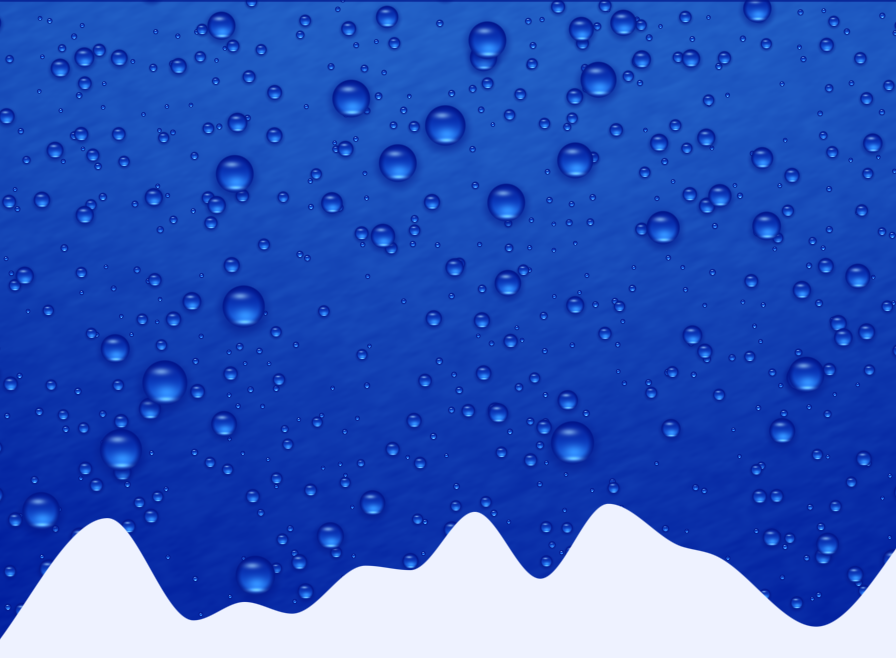
Give the GLSL for this texture, as a WebGL 2 fragment shader.

```glsl
#version 300 es
precision highp float;
// Water drops on a blue sheet above a pale, wavy lower edge.

uniform vec2 u_resolution;
out vec4 fragColor;

const vec2 CANVAS = vec2(100.0, 73.4);
const vec3 NAVY = vec3(0.005, 0.075, 0.53);
const vec3 PALE = vec3(0.933, 0.95, 1.0);

// Wave knots: x, height, slope
const vec3 KNOTS[14] = vec3[14](
  vec3(0, 2.1, 1.35), vec3(12, 15.6, 0), vec3(21.6, 4.2, 0), vec3(27.3, 6.25, 0),
  vec3(32.6, 4.95, 0), vec3(40.8, 10.3, 0), vec3(45.8, 9.8, 0), vec3(53, 16.3, 0),
  vec3(60.3, 8.85, 0), vec3(67.9, 17.2, 0), vec3(76.2, 12.4, -0.3),
  vec3(80.1, 11.3, -0.5), vec3(91.1, 3.5, 0), vec3(100, 12.2, 1.4));

// Largest drops: centre, radius
const vec3 LARGE_DROPS[16] = vec3[16](
  vec3(54.4, 68.9, 2.1), vec3(39.2, 62.4, 2.1), vec3(66.8, 64.5, 2), vec3(49.7, 59.4, 2.25),
  vec3(44.4, 55.2, 2.1), vec3(26.2, 54, 2.1), vec3(56.5, 50.8, 2.1), vec3(64.2, 55.5, 2),
  vec3(74, 48, 1.85), vec3(27.2, 39.2, 2.35), vec3(18.4, 30.7, 2.5), vec3(13.5, 23.2, 2.35),
  vec3(63.9, 24, 2.4), vec3(28.5, 9.2, 2.2), vec3(90, 31.6, 2), vec3(4.6, 16.4, 2.1));

vec4 hash4(vec2 cell) {
  vec4 q = fract(cell.xyxy * vec4(0.1031, 0.1030, 0.0973, 0.1099));
  q += dot(q, q.wzxy + 33.33);
  return fract((q.xxyz + q.yzzw) * q.zywx);
}

float noise(vec2 p) {
  vec2 i = floor(p), f = fract(p);
  f = f * f * (3.0 - 2.0 * f);
  return mix(mix(hash4(i).x, hash4(i + vec2(1, 0)).x, f.x),
             mix(hash4(i + vec2(0, 1)).x, hash4(i + 1.0).x, f.x), f.y);
}

// Soft elliptical spot of light
float spot(vec2 d, vec2 size) {
  d /= size;
  return exp(-dot(d, d));
}

// Lay one drop over the colour beneath it
vec3 addDrop(vec3 under, vec2 p, vec2 centre, float radius, float pixel) {
  vec2 d = (p - centre) / radius;
  float m = length(d);
  if (m > 1.8) return under;
  float shade = 1.0 - smoothstep(0.75, 1.5, length(d + vec2(0.0, 0.16)));
  under = mix(under, NAVY, 0.5 * shade);
  vec3 body = mix(vec3(0.07, 0.31, 0.82), vec3(0.02, 0.15, 0.65), smoothstep(-0.7, 0.7, d.y));
  body = mix(body, NAVY, 0.85 * smoothstep(0.65, 1.0, m));
  body += vec3(0.13, 0.27, 0.2) * spot(d - vec2(0.08, -0.42), vec2(0.5, 0.34));
  body += vec3(0.3, 0.38, 0.22) * spot(d - vec2(0.05, -0.74), vec2(0.4, 0.1));
  body += vec3(0.38, 0.42, 0.22) * spot(d - vec2(-0.16, 0.5), vec2(0.36, 0.15));
  float edge = pixel / radius;
  return mix(under, body, 1.0 - smoothstep(1.0 - edge, 1.0 + edge, m));
}

// One jittered grid of drops
vec3 scatter(vec3 color, vec2 p, float size, vec2 radii, float density, float seed, float pixel) {
  vec2 home = floor(p / size);
  for (int j = -1; j <= 1; j++)
    for (int i = -1; i <= 1; i++) {
      vec2 cell = home + vec2(i, j);
      vec4 h = hash4(cell + seed);
      if (h.w > density) continue;
      vec2 centre = (cell + 0.1 + 0.8 * h.xy) * size;
      color = addDrop(color, p, centre, mix(radii.x, radii.y, h.z * h.z), pixel);
    }
  return color;
}

// Cubic Hermite curve through the knots
float waveHeight(float x) {
  float height = 0.0;
  for (int i = 0; i < 13; i++) {
    vec3 a = KNOTS[i], b = KNOTS[i + 1];
    if (x < a.x || x > b.x) continue;
    float w = b.x - a.x, t = (x - a.x) / w, s = 1.0 - t;
    height = mix(a.y, b.y, t * t * (3.0 - 2.0 * t)) + w * t * s * (a.z * s - b.z * t);
  }
  return height;
}

void main() {
  vec2 p = gl_FragCoord.xy / u_resolution * CANVAS;
  float pixel = CANVAS.x / u_resolution.x;

  // Blue sheet, lit from above, with faint slanted grain
  float light = smoothstep(-0.05, 1.1, p.y / CANVAS.y);
  vec3 color = mix(vec3(0.03, 0.165, 0.65), vec3(0.135, 0.38, 0.78), light);
  color -= vec3(0.025, 0.045, 0.03) * pow(abs(p.x - 54.0) / 54.0, 2.0);
  vec2 slanted = vec2(p.x + 0.5 * p.y, p.y - 0.4 * p.x);
  float grain = noise(slanted * vec2(0.35, 1.1)) + 0.6 * noise(slanted * vec2(0.9, 2.4) + 40.0);
  color += vec3(0.02, 0.035, 0.025) * (grain - 0.8);

  // Drops, from tiny to large
  color = scatter(color, p, 2.6, vec2(0.22, 0.45), 0.36, 11.0, pixel);
  color = scatter(color, p, 4.1, vec2(0.6, 0.95), 0.42, 57.0, pixel);
  color = scatter(color, p, 7.6, vec2(1.0, 1.65), 0.42, 93.0, pixel);
  for (int i = 0; i < 16; i++)
    color = addDrop(color, p, LARGE_DROPS[i].xy, LARGE_DROPS[i].z, pixel);

  // Dark line along the top, pale wave along the bottom
  color = mix(color, NAVY, 0.7 * smoothstep(73.1, 73.3, p.y));
  float above = p.y - waveHeight(p.x);
  float blur = fwidth(above) * 0.7;
  color = mix(PALE, color, smoothstep(-blur, blur, above));
  fragColor = vec4(color, 1.0);
}
```
